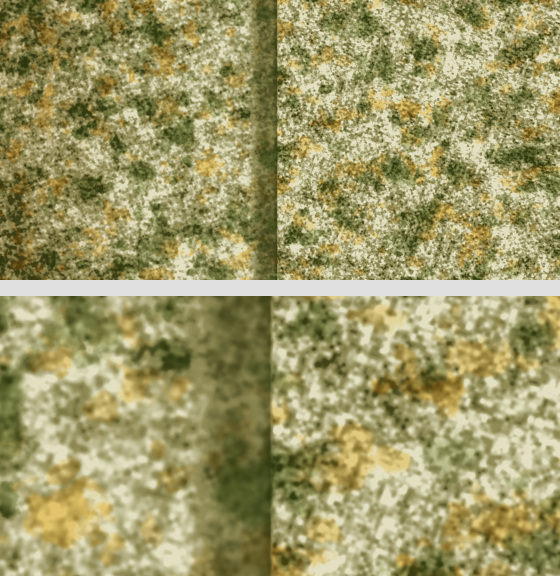
Top: the whole. Bottom: its middle third, enlarged.
Write a WebGL 1 fragment shader that draws this texture.

```glsl
precision highp float;
// Mottled, lichen-stained cloth in two panels that meet at a dark vertical fold.
// A tone field (grain, mottle, shade) drives a pale ramp; scattered ragged spots
// tint it green and ochre. The left panel is softer and shaded at its outer side.
uniform vec2 u_resolution;

const float FOLD_X = 0.99;

float hash(vec2 p) {
  return fract(sin(dot(p, vec2(127.1, 311.7))) * 43758.5453);
}

float noise(vec2 p) {
  vec2 cell = floor(p);
  vec2 f = fract(p);
  f = f * f * (3.0 - 2.0 * f);
  float low = mix(hash(cell), hash(cell + vec2(1.0, 0.0)), f.x);
  float high = mix(hash(cell + vec2(0.0, 1.0)), hash(cell + vec2(1.0, 1.0)), f.x);
  return mix(low, high, f.y);
}

float fbm(vec2 p) {
  float sum = 0.0;
  float weight = 0.5;
  for (int i = 0; i < 4; i++) {
    sum += weight * noise(p);
    p = mat2(1.6, 1.2, -1.2, 1.6) * p + 7.3;
    weight *= 0.5;
  }
  return sum / 0.9375;
}

// Fine speckle, about one grain per 1/density of the canvas height
float grain(vec2 p, float density) {
  vec2 q = mat2(0.94, 0.34, -0.34, 0.94) * p * density;
  return (noise(q) - 0.5) * 0.78 + (noise(q * 1.7 + 31.0) - 0.5) * 0.5;
}

// Soft ragged spots, one candidate per cell, kept with the given chance
float spots(vec2 p, float cells, float chance, float ragged, float seed) {
  vec2 q = p * cells;
  vec2 home = floor(q);
  float edge = (fbm(p * 34.0 + seed) - 0.5) * ragged;
  float cover = 0.0;
  for (int j = -1; j <= 1; j++) {
    for (int i = -1; i <= 1; i++) {
      vec2 cell = home + vec2(float(i), float(j));
      vec2 centre = cell + vec2(hash(cell + seed), hash(cell + seed + 19.7));
      float kept = step(hash(cell + seed + 43.1), chance);
      float radius = mix(0.26, 0.5, hash(cell + seed + 71.9));
      float d = length((q - centre) * vec2(0.9, 1.05)) + edge;
      float strength = mix(0.65, 1.0, hash(cell + seed + 5.3));
      cover = max(cover, kept * strength * (1.0 - smoothstep(radius * 0.25, radius, d)));
    }
  }
  return cover;
}

// Long horizontal smear with a frayed outline
float smear(vec2 p, vec2 centre, vec2 size) {
  float d = length((p - centre) / size) + (fbm(p * vec2(14.0, 50.0)) - 0.5) * 1.6;
  return 1.0 - smoothstep(0.3, 1.1, d);
}

// Three-stop ramp from shadow through khaki to bare cloth
vec3 clothColour(float tone) {
  vec3 shadow = vec3(0.25, 0.26, 0.09);
  vec3 khaki = vec3(0.57, 0.55, 0.34);
  vec3 cream = vec3(0.89, 0.88, 0.76);
  vec3 lower = mix(shadow, khaki, smoothstep(0.0, 0.5, tone));
  return mix(lower, cream, clamp(tone * 2.0 - 1.0, 0.0, 1.0));
}

void main() {
  vec2 p = gl_FragCoord.xy / u_resolution.y;
  float rightPanel = smoothstep(FOLD_X - 0.003, FOLD_X + 0.003, p.x);
  float leftPanel = 1.0 - rightPanel;
  float foldBand = smoothstep(0.875, 0.935, p.x) * leftPanel;

  // Surface: sharper grain on the right, faint woven rows on both panels
  float speckle = mix(grain(p, 88.0) * 0.82, grain(p, 115.0), rightPanel);
  float weave = (noise(p * vec2(26.0, 120.0)) - 0.5) * 0.16;
  float mottle = (fbm(p * 17.0 + 3.0) - 0.5) * 0.95;
  float broad = fbm(p * 3.5 + 11.0) - 0.5;

  // Stains
  float green = spots(p, 6.5, 0.55, 0.7, 2.0);
  green = max(green, 0.8 * spots(p, 13.0, 0.42, 1.0, 57.0));
  green = max(green, smear(p, vec2(1.88, 0.45), vec2(0.14, 0.05)));
  float ochre = spots(p, 10.0, 0.46, 1.3, 91.0);
  ochre = max(ochre, 0.75 * spots(p, 19.0, 0.3, 1.2, 133.0));
  ochre = max(ochre, 0.9 * smear(p, vec2(1.9, 0.385), vec2(0.12, 0.03)));
  ochre *= 1.0 - 0.6 * green;

  // Shade of the outer left side, its lower corner and the fold
  float outer = 1.0 - smoothstep(0.0, 0.6, p.x);
  float corner = 1.0 - smoothstep(0.1, 0.55, length(p * vec2(0.8, 1.0)));
  float nearFold = rightPanel * (1.0 - smoothstep(FOLD_X, FOLD_X + 0.09, p.x));
  float shade = 0.2 * outer + 0.16 * corner + 0.1 * nearFold;

  float tone = 0.71 + speckle + weave + mottle + broad * 0.3 - shade;
  tone -= 0.3 * green + 0.08 * ochre;
  tone = mix(tone, 0.24 + speckle * 0.35 + mottle * 0.3, foldBand);
  tone -= 0.14 * smoothstep(FOLD_X - 0.02, FOLD_X, p.x) * leftPanel;
  tone = clamp(tone, 0.0, 1.0);

  // Tint the cloth, keeping the grain visible inside the stains
  vec3 greenTint = mix(vec3(0.17, 0.22, 0.05), vec3(0.58, 0.61, 0.34), tone);
  vec3 ochreTint = mix(vec3(0.40, 0.29, 0.05), vec3(0.88, 0.75, 0.36), tone);
  vec3 colour = clothColour(tone);
  colour = mix(colour, ochreTint, ochre * (0.9 - 0.6 * foldBand));
  colour = mix(colour, greenTint, green * 0.85);
  colour *= mix(vec3(1.0), vec3(0.94, 0.9, 0.84), outer * 0.8);
  gl_FragColor = vec4(colour, 1.0);
}
```
